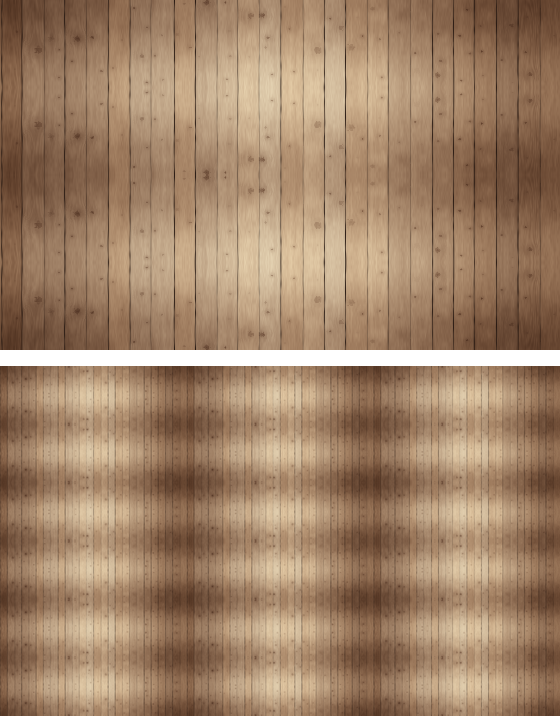
Top: one tile. Bottom: repeated 3 by 3.
This texture is drawn by a Shadertoy shader. Its source:

```glsl
const float PLANKS = 26.0;
const float TAU = 6.2831853;

float hash(vec2 p) {
    vec3 q = fract(p.xyx * vec3(0.1031, 0.1030, 0.0973));
    q += dot(q, q.yzx + 33.33);
    return fract((q.x + q.y) * q.z);
}

float noise(vec2 p) {
    vec2 i = floor(p), f = fract(p);
    f = f * f * (3.0 - 2.0 * f);
    return mix(mix(hash(i), hash(i + vec2(1, 0)), f.x),
               mix(hash(i + vec2(0, 1)), hash(i + vec2(1, 1)), f.x), f.y);
}

// Wood grain of one plank, bent around its knots; x = tone, y = knot darkness
vec2 plankGrain(vec2 p, float id) {
    float knots = 0.0, bend = 0.0;
    for (int k = 0; k < 4; k++) {
        vec2 seed = vec2(id + 3.0, float(k) * 7.0 + 11.0);
        vec2 center = vec2(0.15 + 0.7 * hash(seed), float(k) + 0.2 + 0.75 * hash(seed + 40.0));
        float radius = 0.04 + 0.11 * pow(hash(seed + 80.0), 6.0);
        float strength = smoothstep(0.2, 1.1, hash(seed + 120.0));
        vec2 d = p - center;
        float r = length(d * vec2(0.85, 1.0)) / radius;
        r += 0.9 * (noise(d * 16.0 + seed) - 0.5);
        float core = (1.0 - smoothstep(0.5, 1.3, r)) * (0.8 + 0.2 * cos(r * 7.0));
        knots += strength * (0.34 * core + 0.13 * exp(-r * r * 0.12));
        bend += d.x * strength * exp(-r * r * 0.1);
    }
    p.x -= 0.75 * bend;

    float shift = id * 41.0;
    float wave = noise(vec2(p.x * 2.0 + shift, p.y * 0.9)) - 0.5;
    float broad = noise(vec2(p.x * 4.0 + wave + shift, p.y * 0.4)) - 0.5;
    float fine = noise(vec2(p.x * 13.0 + wave * 2.0 + shift, p.y * 0.9)) - 0.5;
    float fibre = noise(vec2(p.x * 25.0 + shift, p.y * 5.0)) - 0.5;

    // Arched growth rings, strong on a few planks only
    float axis = p.x - 0.3 - 0.4 * hash(vec2(id, 5.0));
    float arch = sin(26.0 * (axis * axis * 2.5 + p.y * 0.16 + wave * 0.25));
    float archAmount = 0.005 + 0.025 * smoothstep(0.6, 0.9, hash(vec2(id, 9.0)));

    return vec2(0.07 * broad + 0.07 * fine + 0.08 * fibre + archAmount * arch, knots);
}

void mainImage(out vec4 fragColor, in vec2 fragCoord) {
    vec2 uv = fragCoord / iResolution.xy;
    float x = uv.x * PLANKS;
    float pixel = PLANKS / iResolution.x;

    // Two repeats down, each mirrored about its bright middle
    float y = abs(fract(uv.y * 2.0) - 0.5) * PLANKS * 0.3125;

    // Nearest seam, slightly uneven in place and straightness
    float seam = floor(x + 0.5);
    float seamId = mod(seam, PLANKS);
    float side = x - seam - 0.05 - 0.09 * (hash(vec2(seamId, 21.0)) - 0.5);
    side += 0.03 * (noise(vec2(seamId * 17.0, y * 1.2)) - 0.5);
    float plank = side < 0.0 ? seam - 1.0 : seam;
    float id = mod(plank, PLANKS);
    vec2 local = vec2(x - plank, y);
    vec2 grain = plankGrain(local, id);

    // Light from centre to sides, with dark bands across
    float across = pow(0.5 - 0.5 * cos(TAU * uv.x), 0.7);
    float bands = -cos(2.0 * TAU * uv.y);
    float tone = 0.23 + 0.57 * across + 0.17 * bands - 0.04 * cos(TAU * uv.y);
    tone += 0.10 * (hash(vec2(id, 31.0)) - 0.5);

    // Weathered blotches, heavier inside the bands
    float stain = noise(vec2(local.x * 1.6 + id * 23.0, y * 1.8));
    tone -= (0.08 - 0.06 * bands) * (stain - 0.4);
    tone = clamp(tone + grain.x, -0.1, 1.06);

    // Tan ramp, more saturated in the middle tones
    vec3 color = mix(vec3(0.37, 0.25, 0.175), vec3(0.87, 0.78, 0.645), tone);
    color -= vec3(0.0, 0.10, 0.12) * tone * (1.0 - tone);
    color *= 1.0 + (hash(vec2(id, 47.0)) - 0.5) * vec3(0.02, -0.01, -0.05);
    color *= 1.0 - min(grain.y, 0.6) * vec3(0.8, 1.0, 1.1);

    // Seams: faint shaded edge, then a thin gap that fades and deepens with wear
    float gap = abs(side);
    float wear = noise(vec2(seamId * 29.0, y * 3.0));
    float depth = mix(0.35, 0.85, smoothstep(0.2, 0.6, hash(vec2(seamId, 61.0))));
    depth *= 0.7 + 0.45 * wear;
    float width = 0.015 + 0.008 * wear;
    float line = clamp((width - gap) / pixel + 0.5, 0.0, min(1.0, 2.0 * width / pixel));
    color *= 1.0 - 0.10 * depth * exp(-gap * 18.0);
    color = mix(color, vec3(0.14, 0.085, 0.06), line * depth);

    fragColor = vec4(color, 1.0);
}
```
